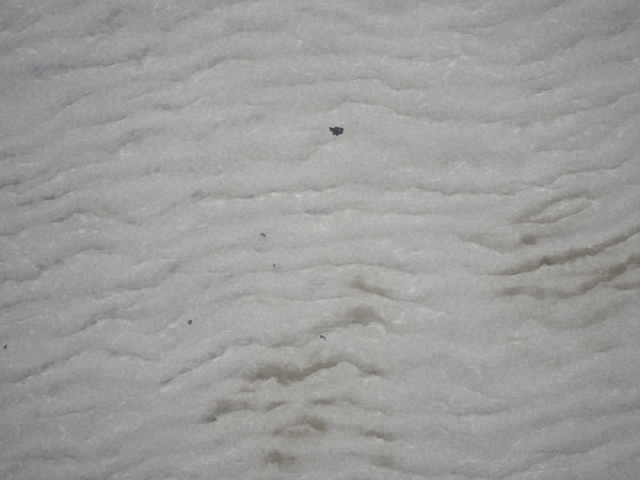
This texture is drawn by a Shadertoy shader. Its source:

```glsl
// Pale rippled tidal sand with broken crests, silty troughs, fine grain and a few dark specks.

vec2 hash2(vec2 cell) {
    uvec2 q = uvec2(ivec2(cell) + 32768) * uvec2(1597334673u, 3812015801u);
    uint n = (q.x ^ q.y) * 1597334673u;
    n = (n ^ (n >> 15)) * 2246822519u;
    n ^= n >> 13;
    return vec2(n & 65535u, n >> 16) / 65535.0;
}

float corner(vec2 cell, vec2 offset) {
    float angle = 6.2832 * hash2(cell).x;
    return dot(vec2(cos(angle), sin(angle)), offset);
}

// Gradient noise, roughly -0.7 to 0.7
float gnoise(vec2 p) {
    vec2 i = floor(p), f = p - i;
    vec2 u = f * f * f * (f * (f * 6.0 - 15.0) + 10.0);
    vec2 e = vec2(1, 0);
    return mix(mix(corner(i, f), corner(i + e.xy, f - e.xy), u.x),
               mix(corner(i + e.yx, f - e.yx), corner(i + 1.0, f - 1.0), u.x), u.y);
}

float fbm(vec2 p) {
    float sum = 0.0, amp = 0.6;
    for (int i = 0; i < 4; i++) {
        sum += amp * gnoise(p);
        p = mat2(1.6, 1.2, -1.2, 1.6) * p + 7.3;
        amp *= 0.55;
    }
    return sum;
}

// Height above the sweep of the ripples: steep on the left, level right of the middle
float sweep(vec2 p) {
    return p.y - 0.19 * p.x - 0.045 * sin(4.0 * p.x);
}

float blob(vec2 p, vec2 center, vec2 radius) {
    vec2 q = (p - center) / radius;
    return exp(-dot(q, q));
}

void mainImage(out vec4 fragColor, in vec2 fragCoord) {
    vec2 p = fragCoord / iResolution.y;
    float aspect = iResolution.x / iResolution.y;
    vec2 flow = vec2(p.x, sweep(p));
    float ragged = fbm(p * vec2(45.0, 60.0));
    float mottling = smoothstep(-0.2, 0.3, ragged);

    // Light falling off from the middle
    vec2 q = p - vec2(0.52 * aspect, 0.55);
    vec3 color = vec3(0.678, 0.676, 0.667) - vec3(0.235, 0.23, 0.22) * dot(q, q);
    color += 0.04 * fbm(flow * vec2(4.0, 9.0) + 20.0);

    float brownZone = blob(p, vec2(0.64, 0.13), vec2(0.23, 0.15))
                    + blob(p, vec2(1.24, 0.42), vec2(0.26, 0.2))
                    + 0.6 * blob(p, vec2(0.75, 0.37), vec2(0.1, 0.07));

    // Two sets of crests: the main ripples, then shorter creases between them
    for (int k = 0; k < 2; k++) {
        float set = float(k);
        float phase = flow.y * (15.0 + 7.0 * set) + 37.0 * set
                    + 0.9 * gnoise(flow * vec2(2.6, 3.4) + 3.7 + 9.0 * set)
                    + (0.6 + 0.4 * set) * gnoise(flow * vec2(7.0, 9.0) + 11.2 + 5.0 * set)
                    + 0.3 * fbm(p * vec2(20.0, 24.0));
        float row = floor(phase + 0.5);
        float d = phase - row;
        float along = gnoise(vec2(p.x * (5.5 + 3.0 * set), row * 7.37))
                    + 0.4 * gnoise(vec2(p.x * 19.0, row * 3.61));
        float strength = smoothstep(-0.2 + 0.2 * set, 0.45, along);

        // Silt in the troughs: blue-grey on the left, brown low and on the right
        float trough = smoothstep(-0.04, 0.06, d) * (1.0 - smoothstep(0.15, 0.48, d + 0.3 * ragged));
        float patches = smoothstep(-0.1, 0.25, fbm(flow * vec2(8.0, 14.0) + 5.0) + 0.3 * along);
        float blue = trough * patches * mottling * (1.0 - 0.7 * smoothstep(0.4, 0.95, p.x));
        color = mix(color, color * vec3(0.88, 0.905, 0.94), blue * (1.0 - 0.4 * set));
        float pool = smoothstep(0.2, 0.6, brownZone * (0.4 + 0.4 * strength)
                   + 0.4 * fbm(flow * vec2(6.0, 15.0)) - 0.08 * set);
        color = mix(color, color * vec3(0.84, 0.815, 0.765), pool * max(trough, 0.22));

        // Soft shading of the faces, dark undercut above the crest, pale rim below
        float undercut = smoothstep(-0.06, 0.03, d) * exp(-10.0 * max(d, 0.0));
        float rim = exp(-pow((d + 0.12 + 0.15 * ragged) / 0.07, 2.0));
        color -= (0.014 - 0.01 * set) * cos(6.2832 * (d - 0.15));
        color -= vec3(0.088, 0.092, 0.1) * undercut * strength * (0.8 + 1.2 * ragged) * (1.0 - 0.3 * set);
        color += 0.05 * rim * smoothstep(-0.1, 0.4, along) * mottling;
    }

    // Pale torn wisps at two sizes
    for (int k = 0; k < 2; k++) {
        float scale = 1.0 + 0.9 * float(k);
        vec2 w = flow + 0.02 * vec2(gnoise(p * 17.0), gnoise(p * 17.0 + 40.0)) + 0.006 * ragged;
        float vein = 1.0 - smoothstep(0.0, 0.06, abs(gnoise(w * scale * vec2(8.0, 14.0) + 60.0)));
        float torn = smoothstep(-0.05, 0.35, gnoise(p * 7.0 * scale + 80.0)) * mottling;
        color += 0.06 * vein * torn;
    }

    // Sand grain
    color += 0.038 * gnoise(p * vec2(150.0, 190.0)) + 0.022 * gnoise(p * 95.0 + 30.0);
    color += 0.018 * ragged;

    // Dark specks, the first one largest
    for (int i = 0; i < 6; i++) {
        vec2 r = hash2(vec2(i, 91));
        vec2 center = i == 0 ? vec2(0.525 * aspect, 0.727) : vec2(r.x * aspect, r.y);
        float size = i == 0 ? 0.011 : 0.003 + 0.003 * r.x;
        float edge = length((p - center) * vec2(1.0, 1.2)) + 0.012 * gnoise(p * 110.0);
        float speck = 1.0 - smoothstep(size - 0.003, size + 0.002, edge);
        color = mix(color, vec3(0.23, 0.24, 0.27), speck * (i == 0 ? 0.9 : 0.6));
    }

    fragColor = vec4(clamp(color, 0.0, 1.0), 1.0);
}
```
